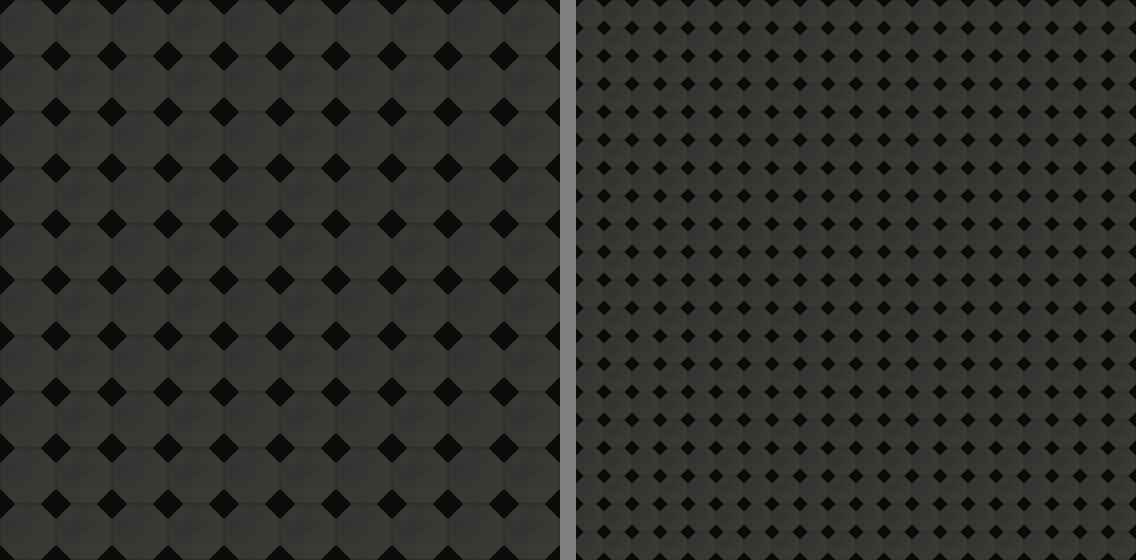
Left, the tile; right, the same tile 2 across and 2 down.
This pattern is drawn by a three.js fragment shader. Its source:

```glsl
// Dark octagon floor tiles with small black diamond insets at the corners.
// A square grid gives the tiles and grout, a rounded diamond distance the
// insets, and wrapping gradient noise the faint cloudy glaze of each tile.
varying vec2 vUv;

const float REPEATS = 10.0;            // tiles across and down
const float DIAMOND_HALF = 0.237;      // half diagonal before rounding, in tiles
const float DIAMOND_ROUND = 0.025;
const float GROUT_HALF = 0.021;
const float GROUT_SOFT = 0.016;
const float GROUT_ACROSS = 0.75;       // strength of horizontal joints
const float GROUT_UPRIGHT = 0.6;       // strength of vertical joints
const vec2 CLOUD_FREQ = vec2(3.0);     // noise cells per tile
const vec2 CLOUD_TILES = vec2(2.0, 1.0); // tiles before the clouds repeat
const float CLOUD_AMOUNT = 0.45;
const float STREAK_AMOUNT = 0.55;
const vec2 SHADE_CENTER = vec2(0.34, 0.60);
const vec3 COOL_GLAZE = vec3(0.197, 0.197, 0.194);
const vec3 WARM_GLAZE = vec3(0.232, 0.228, 0.210);
const vec3 GROUT_COLOR = vec3(0.180, 0.174, 0.158);
const vec3 DIAMOND_COLOR = vec3(0.041, 0.040, 0.035);

// Unit gradient for a lattice point
vec2 gradient(vec2 cell) {
  float angle = 6.2832 * fract(sin(dot(cell, vec2(127.1, 311.7))) * 4375.85);
  return vec2(cos(angle), sin(angle));
}

// Gradient noise that wraps after a whole number of cells
float wrapNoise(vec2 p, vec2 period) {
  vec2 i = floor(p);
  vec2 f = fract(p);
  vec2 u = f * f * f * (f * (f * 6.0 - 15.0) + 10.0);
  vec2 lo = mod(i, period);
  vec2 hi = mod(i + 1.0, period);
  float a = dot(gradient(lo), f);
  float b = dot(gradient(vec2(hi.x, lo.y)), f - vec2(1.0, 0.0));
  float c = dot(gradient(vec2(lo.x, hi.y)), f - vec2(0.0, 1.0));
  float d = dot(gradient(hi), f - 1.0);
  return mix(mix(a, b, u.x), mix(c, d, u.x), u.y);
}

// Signed distance to a diamond with rounded tips
float roundedDiamond(vec2 p, float halfDiagonal, float radius) {
  vec2 q = abs(vec2(p.x + p.y, p.x - p.y)) * 0.70711 - halfDiagonal * 0.70711;
  return length(max(q, 0.0)) + min(max(q.x, q.y), 0.0) - radius;
}

// Cool shade at upper left of a tile, warm streak toward lower right
vec3 glaze(vec2 grid) {
  vec2 local = fract(grid);
  vec2 period = CLOUD_FREQ * CLOUD_TILES;
  float clouds = wrapNoise(grid * CLOUD_FREQ, period)
    + 0.4 * wrapNoise(grid * CLOUD_FREQ * 2.0 + 1.0, period * 2.0);
  float streak = smoothstep(-0.1, 0.75, dot(local - SHADE_CENTER, vec2(0.8, -0.6)));
  float shade = 1.0 - smoothstep(0.0, 0.42, length(local - SHADE_CENTER));
  float warmth = 0.42 + STREAK_AMOUNT * streak - 0.25 * shade + CLOUD_AMOUNT * clouds;
  return mix(COOL_GLAZE, WARM_GLAZE, clamp(warmth, 0.0, 1.0));
}

void main() {
  vec2 grid = vUv * REPEATS;
  vec2 corner = fract(grid + 0.5) - 0.5; // offset from the nearest tile corner
  vec2 pixel = fwidth(grid);
  float edge = 0.75 * max(pixel.x, pixel.y);

  vec3 color = glaze(grid);

  // Soft joints between tiles
  float soft = max(GROUT_SOFT, edge);
  vec2 joint = 1.0 - smoothstep(GROUT_HALF - soft, GROUT_HALF + soft, abs(corner));
  float grout = max(joint.x * GROUT_UPRIGHT, joint.y * GROUT_ACROSS);
  color = mix(color, GROUT_COLOR, grout);

  // Black insets
  float inset = roundedDiamond(corner, DIAMOND_HALF, DIAMOND_ROUND);
  color = mix(DIAMOND_COLOR, color, smoothstep(-edge, edge, inset));

  gl_FragColor = vec4(color, 1.0);
}
```
